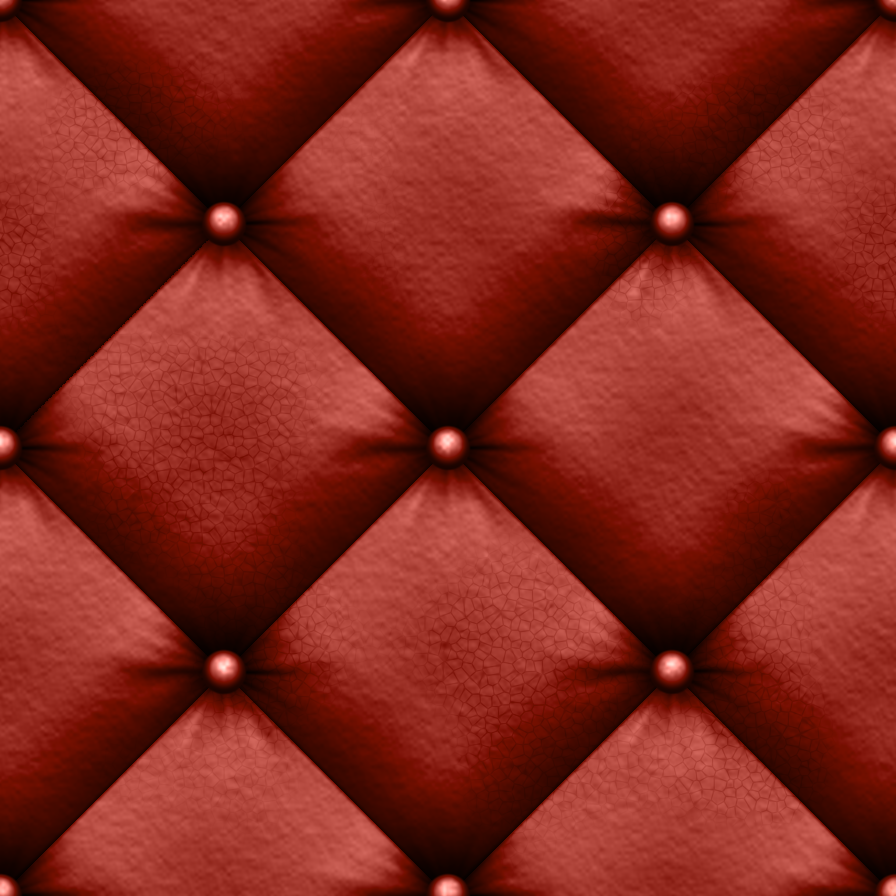
A three.js fragment shader for this texture:

```glsl
// Draws tufted red leather: diamond cushions gathered around domed buttons.
varying vec2 vUv;

const float REPEATS = 2.0;         // button cells across and down
const float BUTTON_RADIUS = 0.049; // in cells
const float TAU = 6.2831853;

float hash(vec2 p) {
  return fract(sin(dot(p, vec2(127.1, 311.7))) * 43758.5453);
}

// Value noise that wraps after a whole number of lattice steps.
float tileNoise(vec2 p, vec2 period) {
  vec2 i = floor(p);
  vec2 f = fract(p);
  f = f * f * (3.0 - 2.0 * f);
  float a = hash(mod(i, period));
  float b = hash(mod(i + vec2(1.0, 0.0), period));
  float c = hash(mod(i + vec2(0.0, 1.0), period));
  float d = hash(mod(i + 1.0, period));
  return mix(mix(a, b, f.x), mix(c, d, f.x), f.y);
}

float noiseAt(vec2 uv, float count) {
  return tileNoise(uv * count, vec2(count));
}

// Gap between the two nearest cell points: small along pebble creases.
float pebbleGap(vec2 uv, float count) {
  vec2 p = uv * count;
  vec2 i = floor(p);
  float near = 9.0;
  float second = 9.0;
  for (int y = -1; y <= 1; y++) {
    for (int x = -1; x <= 1; x++) {
      vec2 cell = i + vec2(float(x), float(y));
      vec2 id = mod(cell, count);
      float d = length(cell + vec2(hash(id), hash(id + 37.0)) - p);
      second = min(second, max(near, d));
      near = min(near, d);
    }
  }
  return second - near;
}

float grainHeight(vec2 uv) {
  return 0.45 * noiseAt(uv, 72.0) + 0.35 * noiseAt(uv, 140.0)
       + 0.20 * noiseAt(uv, 250.0);
}

// Leather grain lit from above, with patches of pebbling.
float leatherGrain(vec2 uv) {
  float emboss = grainHeight(uv) - grainHeight(uv + vec2(0.001, 0.004));
  float patches = smoothstep(0.45, 0.8, noiseAt(uv, 7.0));
  float crease = 1.0 - smoothstep(0.0, 0.22, pebbleGap(uv, 84.0));
  float mottle = noiseAt(uv + 0.37, 14.0) - 0.5;
  return 0.19 * emboss - 0.07 * patches * crease + 0.035 * mottle;
}

// Tone of one cushion; q spans -0.5 to 0.5 along its two diagonal sides.
float cushionTone(vec2 q) {
  vec2 upper = smoothstep(0.0, 0.42, vec2(q.x, -q.y));
  float glow = 1.0 - (1.0 - upper.x) * (1.0 - upper.y);
  vec2 lower = smoothstep(-0.06, 0.36, vec2(q.x + 0.5, 0.5 - q.y));
  vec2 shade = mix(vec2(0.3), vec2(1.0), lower);
  vec2 side = 0.5 - abs(q);
  float seam = smoothstep(-0.004, 0.014, min(side.x, side.y));
  return (0.58 + 0.14 * glow) * shade.x * shade.y * mix(0.5, 1.0, seam);
}

// Radial gathers around a button, strongest to its left and right.
float gathers(vec2 d, float warp) {
  float r = length(d);
  float turn = atan(d.y, d.x) / TAU + 0.012 * warp;
  float broad = tileNoise(vec2(turn * 26.0, r * 5.0), vec2(26.0, 8.0));
  float fine = tileNoise(vec2(turn * 54.0, r * 7.0 + 3.0), vec2(54.0, 16.0));
  float reach = 0.22 + 0.12 * tileNoise(vec2(turn * 20.0, 5.0), vec2(20.0, 8.0));
  float fade = 1.0 - smoothstep(0.05, reach, r);
  float sideways = mix(0.3, 1.0, smoothstep(0.25, 0.8, abs(d.x) / max(r, 0.001)));
  return fade * sideways * (1.25 * (broad - 0.55) + 0.55 * (fine - 0.5));
}

// Domed button; n is the position divided by its radius.
float buttonTone(vec2 n, float speckle) {
  vec2 h = n - vec2(0.0, 0.28);
  float shine = exp(-4.5 * dot(h, h)) * (0.65 + 0.5 * speckle);
  float rim = smoothstep(0.5, 1.0, length(n + vec2(0.0, -0.12)));
  return (0.5 + 0.16 * n.y + 0.75 * shine) * (1.0 - 0.72 * rim);
}

// Dark maroon through red to pale pink.
vec3 leatherColor(float tone) {
  return clamp(vec3(tone, max(0.13 * tone, tone - 0.42), tone - 0.46), 0.0, 1.0);
}

void main() {
  // Diagonal axes put a button on every whole-number point.
  vec2 p = vUv * REPEATS;
  vec2 diagonal = vec2(p.x + p.y, p.x - p.y);
  vec2 q = fract(diagonal) - 0.5;
  vec2 k = diagonal - floor(diagonal + 0.5);
  vec2 d = 0.5 * vec2(k.x + k.y, k.x - k.y);
  float r = length(d);

  // Cushion, gathers, grain and the shadow beneath the button
  float tone = cushionTone(q);
  tone *= max(0.15, 1.0 + gathers(d, noiseAt(vUv, 24.0) - 0.5));
  tone += leatherGrain(vUv) * smoothstep(0.0, 0.5, tone);
  vec2 s = (d + vec2(0.0, 0.008)) / 0.078;
  tone *= 1.0 - 0.85 * exp(-dot(s, s));

  // Button
  float cover = 1.0 - smoothstep(BUTTON_RADIUS - 0.003, BUTTON_RADIUS + 0.003, r);
  float dome = buttonTone(d / BUTTON_RADIUS, noiseAt(vUv, 220.0));
  gl_FragColor = vec4(leatherColor(mix(tone, dome, cover)), 1.0);
}
```
